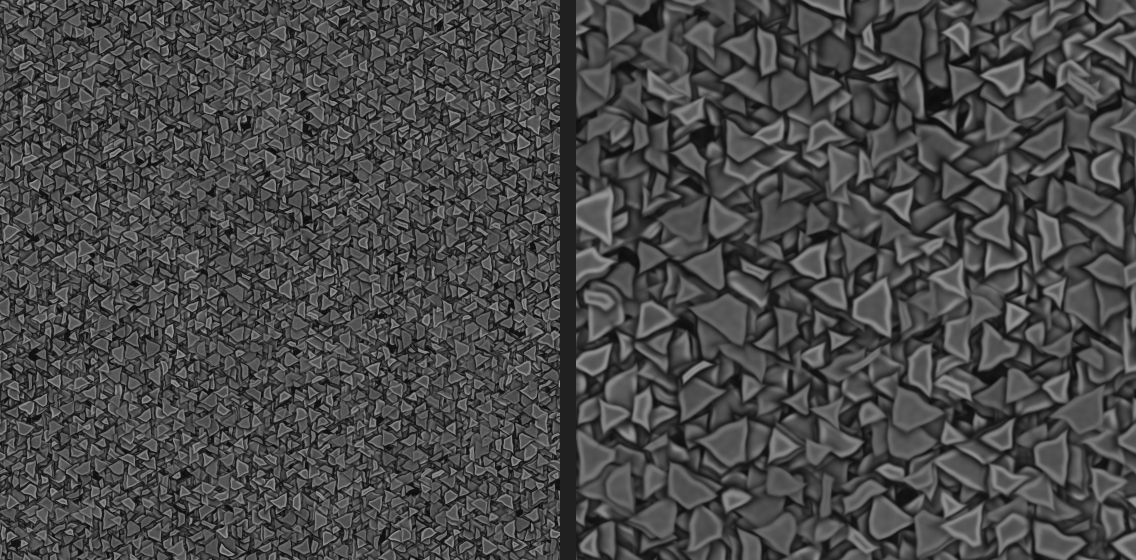
Left: the whole. Right: its middle third, enlarged.
Give the GLSL for this texture, as a WebGL 1 fragment shader.

```glsl
precision highp float;
// Draws a grey crust of overlapping angular plates with pale rims and dark crevices.

uniform vec2 u_resolution;

const float LAYERS = 8.0;
const float CREVICE_TONE = 0.07;
const float PLATE_TONE = 0.325;
const float RIM_WIDTH = 0.0017;
const float CREVICE_WIDTH = 0.0031;
const float EDGE_SOFTNESS = 0.0011;

vec3 hash3(vec2 p) {
  vec3 q = fract(p.xyx * vec3(0.1031, 0.1030, 0.0973));
  q += dot(q, q.yxz + 33.33);
  return fract((q.xxy + q.yzz) * q.zyx);
}

vec2 direction(float angle) {
  return vec2(cos(angle), sin(angle));
}

float cornerGradient(vec2 corner, vec2 offset) {
  return dot(direction(6.2832 * hash3(corner).x), offset);
}

float gradientNoise(vec2 p) {
  vec2 i = floor(p);
  vec2 f = p - i;
  vec2 u = f * f * f * (f * (f * 6.0 - 15.0) + 10.0);
  float low = mix(cornerGradient(i, f),
                  cornerGradient(i + vec2(1.0, 0.0), f - vec2(1.0, 0.0)), u.x);
  float high = mix(cornerGradient(i + vec2(0.0, 1.0), f - vec2(0.0, 1.0)),
                   cornerGradient(i + 1.0, f - 1.0), u.x);
  return mix(low, high, u.y);
}

float bell(float x, float width) {
  float t = x / width;
  return exp(-t * t);
}

float smoothMax(float a, float b, float k) {
  float h = max(k - abs(a - b), 0.0) / k;
  return max(a, b) + 0.25 * h * h * k;
}

// Triangle with one upright side, cut to a strip across one of its axes.
float plateDistance(vec2 p, float radius, float tilt, float axis, float halfStrip) {
  float a = dot(p, direction(tilt));
  float b = dot(p, direction(tilt + 2.0944));
  float c = dot(p, direction(tilt + 4.1888));
  float triangle = smoothMax(smoothMax(a, b, 0.06), c, 0.06) - radius;
  float across = dot(p, direction(tilt + 2.0944 * axis));
  return smoothMax(triangle, abs(across) - halfStrip, 0.05);
}

// Darkens the ground around a plate, then lays the rimmed plate on top.
float layPlate(float tone, float d, vec3 look) {
  float crevice = mix(0.3, 1.0, look.x) * bell(max(d, 0.0), CREVICE_WIDTH);
  float ground = mix(tone, CREVICE_TONE, crevice);
  float rim = mix(0.05, 0.24, look.y) * bell(d + 0.0019, RIM_WIDTH);
  float plate = PLATE_TONE + 0.06 * (look.z - 0.5) + rim;
  return mix(plate, ground, smoothstep(-EDGE_SOFTNESS, EDGE_SOFTNESS, d));
}

// One jittered grid of plates, painted in a fixed cell order.
float layLayer(float tone, vec2 uv, float cellSize, float layer) {
  vec2 p = uv / cellSize + 7.37 * layer;
  vec2 home = floor(p);
  for (int j = -1; j <= 1; j++) {
    for (int i = -1; i <= 1; i++) {
      vec2 cell = home + vec2(float(i), float(j));
      vec2 seed = cell + layer * vec2(137.0, 71.0);
      vec3 place = hash3(seed);
      vec3 form = hash3(seed + 311.7);
      vec3 look = hash3(seed + 523.3);
      vec2 center = cell + 0.5 + 0.8 * (place.xy - 0.5);
      float radius = mix(0.17, 0.42, place.z);
      float flip = 3.1416 * step(0.5, form.x);
      float tilt = flip + 0.3 * (fract(form.x * 17.0) - 0.5);
      float axis = floor(form.y * 3.0);
      float halfStrip = mix(0.1, 0.55, form.z);
      float d = plateDistance(p - center, radius, tilt, axis, halfStrip);
      tone = layPlate(tone, d * cellSize, look);
    }
  }
  return tone;
}

void main() {
  vec2 uv = gl_FragCoord.xy / min(u_resolution.x, u_resolution.y);

  // Slightly ragged edges
  vec2 wobble = vec2(gradientNoise(uv * 75.0), gradientNoise(uv * 75.0 + 41.3));
  vec2 ragged = uv + 0.0032 * wobble;

  // Broad plates below, small ones above
  float tone = CREVICE_TONE;
  for (float layer = 0.0; layer < LAYERS; layer++) {
    float cellSize = mix(0.040, 0.027, layer / (LAYERS - 1.0));
    tone = layLayer(tone, ragged, cellSize, layer);
  }

  // Fine surface grain and faint broad unevenness
  tone += 0.035 * gradientNoise(uv * 190.0) + 0.02 * gradientNoise(uv * 9.0);
  gl_FragColor = vec4(vec3(clamp(tone, 0.0, 1.0)), 1.0);
}
```
